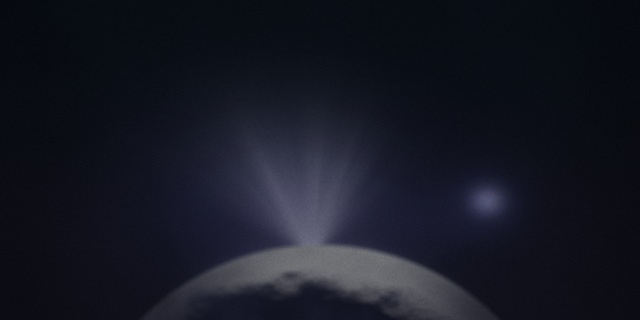
Write a WebGL 1 fragment shader that draws this background.

```glsl
precision highp float;
uniform vec2 u_resolution;

const vec3 SKY_TOP = vec3(0.032, 0.052, 0.080);
const vec3 SKY_LOW = vec3(0.058, 0.060, 0.098);
const vec3 HAZE_BLUE = vec3(0.052, 0.056, 0.115);
const vec3 RAY_GREY = vec3(0.265, 0.260, 0.255);
const vec3 ORB_GREY = vec3(0.210, 0.210, 0.230);
const vec3 PLANET_DARK = vec3(0.075, 0.080, 0.135);
const vec3 PLANET_LIT = vec3(0.450, 0.455, 0.470);

float hash(vec2 p) {
  p = fract(p * vec2(0.1031, 0.1137));
  p += dot(p, p.yx + 33.33);
  return fract((p.x + p.y) * p.x * 17.31);
}

float noise(vec2 p) {
  vec2 i = floor(p);
  vec2 f = fract(p);
  f = f * f * (3.0 - 2.0 * f);
  float low = mix(hash(i), hash(i + vec2(1.0, 0.0)), f.x);
  float high = mix(hash(i + vec2(0.0, 1.0)), hash(i + vec2(1.0, 1.0)), f.x);
  return mix(low, high, f.y);
}

float fbm(vec2 p) {
  float sum = 0.0;
  float weight = 0.53;
  for (int i = 0; i < 4; i++) {
    sum += weight * noise(p);
    p = p * 2.03 + vec2(17.1, 9.2);
    weight *= 0.5;
  }
  return sum;
}

// Soft elliptical spot
float glow(vec2 p, vec2 center, vec2 size) {
  vec2 d = (p - center) / size;
  return exp(-dot(d, d));
}

// Fan of light leaning slightly to the left
float rays(vec2 p, vec2 source) {
  vec2 d = p - source;
  float radius = length(d);
  float angle = atan(d.x, d.y + 0.04);
  float fan = exp(-pow(abs(angle + 0.08) / 0.85, 4.0));
  float streaks = 0.65 * noise(vec2(angle * 6.0 + 40.0, 3.0))
                + 0.35 * noise(vec2(angle * 15.0 + 70.0, radius * 3.0));
  float contrast = smoothstep(0.03, 0.28, radius);
  float reach = 0.32 - 0.07 * clamp(angle, -1.0, 1.0);
  float falloff = exp(-pow(radius / reach, 2.0));
  float core = glow(p, source, vec2(0.20, 0.13));
  return falloff * fan * mix(0.85, 0.55 + 0.75 * streaks, contrast) + 0.18 * core;
}

vec3 sky(vec2 p) {
  vec3 color = mix(SKY_LOW, SKY_TOP, smoothstep(0.25, 0.95, p.y));
  color *= 0.9 + 0.2 * fbm(p * 4.0);
  color *= 1.0 - 0.22 * smoothstep(0.55, 1.05, abs(p.x - 1.0));
  // Blue haze behind the rays and beside the orb
  color += HAZE_BLUE * glow(p, vec2(0.90, 0.37), vec2(0.42, 0.27));
  color += HAZE_BLUE * 0.35 * glow(p, vec2(1.38, 0.30), vec2(0.24, 0.12));
  color += RAY_GREY * rays(p, vec2(0.975, 0.235));
  // Distant orb
  vec2 orb = vec2(1.523, 0.372);
  color += ORB_GREY * glow(p, orb, vec2(0.050, 0.043));
  color += HAZE_BLUE * 0.85 * glow(p, orb, vec2(0.105, 0.090));
  return color;
}

// Lit cap with a cloudy lower border and a thin rim
vec3 planet(vec2 p, float depth) {
  float side = p.x - 1.0;
  float clouds = fbm(p * vec2(8.0, 13.0) + 5.0) - 0.5;
  float thickness = 0.132 - 0.19 * side * side + 0.045 * side;
  float cap = 1.0 - smoothstep(-0.045, 0.045, depth - thickness + 0.12 * clouds);
  cap *= 1.0 - 0.80 * smoothstep(0.12, 0.54, abs(side - 0.04));
  float rim = exp(-max(depth, 0.0) / 0.018) * (1.0 - smoothstep(0.25, 0.65, abs(side)));
  float light = clamp(cap * (0.94 + 0.25 * clouds) + 0.28 * rim * (1.0 - cap), 0.0, 1.0);
  return mix(PLANET_DARK * (1.0 + 0.5 * clouds), PLANET_LIT, light);
}

void main() {
  vec2 uv = gl_FragCoord.xy / u_resolution;
  vec2 p = uv * vec2(2.0, 1.0);
  vec3 color = sky(p);

  // Planet with a soft limb and faint outer air
  float depth = 0.788 - length(p - vec2(1.0, -0.551));
  float air = exp(-abs(depth) / 0.022) * (1.0 - smoothstep(0.15, 0.60, abs(p.x - 1.0)));
  color += vec3(0.050, 0.050, 0.060) * air;
  color = mix(color, planet(p, depth), smoothstep(-0.010, 0.014, depth));

  // Fine grain, stronger in the light
  float grain = hash(floor(uv * vec2(512.0, 256.0))) - 0.5;
  color += grain * (0.006 + 0.05 * color.g);
  gl_FragColor = vec4(clamp(color, 0.0, 1.0), 1.0);
}
```
